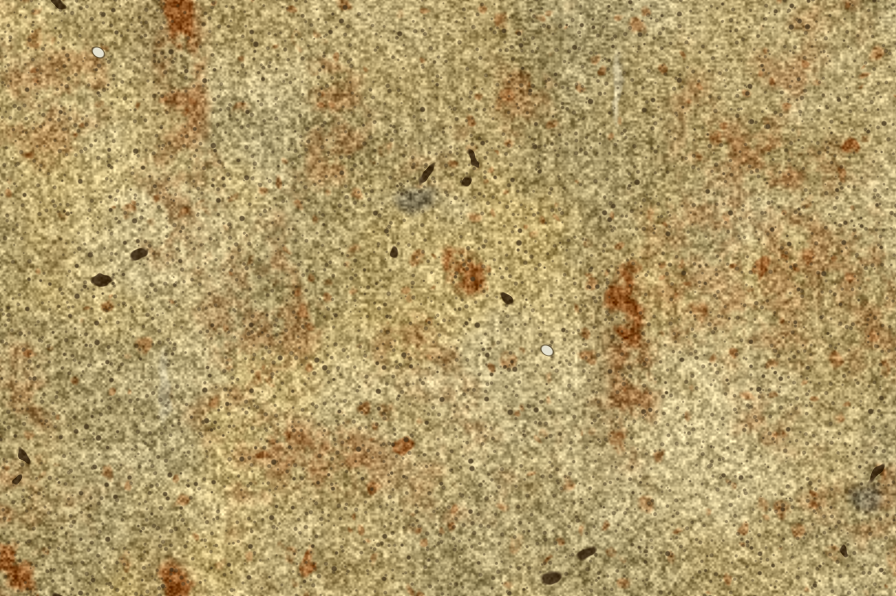
Give the GLSL for this texture, as a Shadertoy shader.

```glsl
float hash(vec2 p) {
    return fract(sin(dot(p, vec2(127.1, 311.7))) * 43758.5453);
}

float noise(vec2 p) {
    vec2 i = floor(p), f = fract(p);
    f = f * f * (3.0 - 2.0 * f);
    return mix(mix(hash(i), hash(i + vec2(1, 0)), f.x),
               mix(hash(i + vec2(0, 1)), hash(i + vec2(1, 1)), f.x), f.y);
}

float fbm(vec2 p) {
    float sum = 0.0, amp = 0.5;
    for (int i = 0; i < 5; i++) {
        sum += amp * noise(p);
        p = mat2(1.6, 1.2, -1.2, 1.6) * p + 7.3;
        amp *= 0.5;
    }
    return sum;
}

// Ellipse field, 1 at its centre and 0 on its rim, repeated on a half-drop lattice
float blot(vec2 p, vec2 centre, vec2 radius, float angle) {
    vec2 d = p - centre;
    float row = round(d.y * 2.0);
    d -= row * vec2(0.753, 0.5);
    d.x -= 1.506 * round(d.x / 1.506);
    float c = cos(angle), s = sin(angle);
    return 1.0 - length(mat2(c, -s, s, c) * d / radius);
}

// Randomly sized round spots, at most one in each cell
float spots(vec2 p, float density, float size, float soft) {
    vec2 cell = floor(p);
    float mask = 0.0;
    for (int y = -1; y <= 1; y++)
    for (int x = -1; x <= 1; x++) {
        vec2 id = cell + vec2(x, y);
        vec2 centre = id + vec2(hash(id + 3.1), hash(id + 8.7));
        float radius = size * mix(0.35, 1.0, hash(id + 15.3));
        float spot = 1.0 - smoothstep(radius - soft, radius + soft, length(p - centre));
        mask = max(mask, spot * step(hash(id + 21.9), density));
    }
    return mask;
}

void mainImage(out vec4 fragColor, in vec2 fragCoord) {
    vec2 p = fragCoord / iResolution.y;
    vec2 ragged = p + 0.035 * (vec2(fbm(p * 22.0), fbm(p * 22.0 + 40.0)) - 0.48);
    vec2 rough = p + 0.008 * (vec2(noise(p * 90.0), noise(p * 90.0 + 30.0)) - 0.5);
    float mottle = fbm(p * 30.0 + 11.0);

    // Sandy ground with broad olive and pale patches
    vec3 col = mix(vec3(0.70, 0.62, 0.41), vec3(0.80, 0.735, 0.54),
                   smoothstep(0.25, 0.7, fbm(p * 5.0)));
    col = mix(col, vec3(0.79, 0.69, 0.42), 0.5 * smoothstep(0.5, 0.7, fbm(p * 3.5 + 19.0)));
    col = mix(col, vec3(0.61, 0.56, 0.39), 0.55 * smoothstep(0.48, 0.72, fbm(p * 4.0 + 33.0)));
    col += 0.16 * (mottle - 0.48);

    // Dull vertical seam and olive smudges
    float seam = blot(ragged, vec2(1.02, 0.42), vec2(0.07, 0.32), 0.0);
    col = mix(col, vec3(0.55, 0.46, 0.29), 0.5 * smoothstep(0.0, 0.9, seam));
    float smudge = spots(ragged * 9.0 + 4.0, 0.22, 0.24, 0.1);
    col = mix(col, vec3(0.52, 0.43, 0.24), 0.5 * smudge * smoothstep(0.3, 0.6, mottle));

    // Diffuse rust, then its dense cores and scattered flecks
    float haze = smoothstep(0.0, 0.8, blot(ragged, vec2(0.53, 0.235), vec2(0.23, 0.09), -0.15));
    haze = max(haze, smoothstep(0.0, 0.6, blot(ragged, vec2(1.06, 0.38), vec2(0.06, 0.21), 0.0)));
    haze = max(haze, 0.7 * smoothstep(0.52, 0.7, fbm(p * 7.0 + 52.0)));
    col = mix(col, vec3(0.60, 0.40, 0.21), 0.75 * haze * smoothstep(0.25, 0.65, mottle));

    float core = blot(ragged, vec2(0.778, 0.545), vec2(0.038, 0.055), 0.5);
    core = max(core, blot(ragged, vec2(1.05, 0.48), vec2(0.032, 0.085), 0.1));
    core = max(core, blot(ragged, vec2(0.68, 0.253), vec2(0.02), 0.0));
    core = max(core, blot(ragged, vec2(1.275, 0.555), vec2(0.018, 0.028), -0.4));
    float rust = smoothstep(0.0, 0.4, core);
    rust = max(rust, 0.65 * spots(ragged * 14.0, 0.2, 0.22, 0.07));
    rust = max(rust, 0.6 * spots(ragged * 36.0 + 9.0, 0.14, 0.3, 0.12));
    col = mix(col, vec3(0.55, 0.31, 0.11), 0.85 * rust * smoothstep(0.2, 0.55, mottle));

    // Grey damp patch and pale scrape
    float damp = blot(ragged, vec2(0.70, 0.67), vec2(0.045, 0.035), 0.0);
    col = mix(col, vec3(0.43, 0.40, 0.31), 0.75 * smoothstep(0.0, 0.7, damp));
    float scrape = blot(ragged, vec2(0.28, 0.35), vec2(0.013, 0.08), 0.0);
    col = mix(col, vec3(0.77, 0.73, 0.60), 0.6 * smoothstep(0.0, 0.6, scrape));

    // Sharp sand grain and dark pits
    float grain = 0.34 * (noise(p * 150.0) - 0.5) + 0.28 * (noise(p * 270.0 + 5.0) - 0.5);
    col += grain * vec3(1.0, 0.98, 0.88);
    float pits = 0.5 * spots(p * 100.0, 0.22, 0.36, 0.15);
    pits = max(pits, 0.75 * spots(p * 60.0 + 17.0, 0.08, 0.27, 0.1));
    col = mix(col, vec3(0.25, 0.19, 0.10), pits);

    // Dark debris
    float debris = blot(rough, vec2(0.718, 0.708), vec2(0.008, 0.024), -0.6);
    debris = max(debris, blot(rough, vec2(0.794, 0.735), vec2(0.007, 0.018), 0.5));
    debris = max(debris, blot(rough, vec2(0.781, 0.694), vec2(0.007, 0.013), -0.6));
    debris = max(debris, blot(rough, vec2(0.231, 0.573), vec2(0.021, 0.011), 0.6));
    debris = max(debris, blot(rough, vec2(0.172, 0.53), vec2(0.021, 0.011), 0.1));
    debris = max(debris, blot(rough, vec2(0.661, 0.576), vec2(0.008, 0.012), 0.2));
    debris = max(debris, blot(rough, vec2(0.851, 0.496), vec2(0.016, 0.008), -0.7));
    col = mix(col, vec3(0.22, 0.15, 0.06) + 0.3 * grain, 0.9 * smoothstep(0.0, 0.35, debris));

    // White chip with a shaded rim
    float chip = blot(p, vec2(0.918, 0.412), vec2(0.014, 0.010), -0.6);
    col = mix(col, vec3(0.32, 0.27, 0.17), 0.8 * smoothstep(0.0, 0.25, chip));
    col = mix(col, vec3(0.90, 0.89, 0.82), smoothstep(0.15, 0.4, chip));

    fragColor = vec4(clamp(col, 0.0, 1.0), 1.0);
}
```
